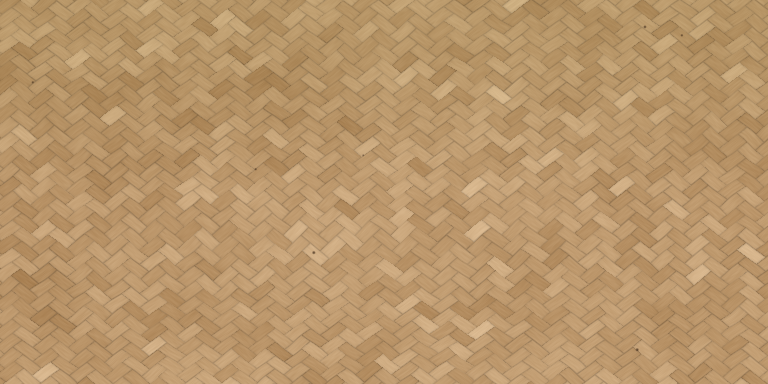
A Shadertoy shader for this texture:

```glsl
// Woven bamboo matting: a two-over, two-under twill whose strips form level zigzags.
// The canvas is turned onto a diagonal lattice, split into 2:1 bricks by a mod-4 rule,
// then each brick gets its own tone, fibre grain, thin seams and a little wear.

const float ZIGZAGS_ACROSS = 21.0;
const float ROWS_DOWN = 27.0;
const float WOBBLE = 0.18;          // unevenness of the weave, in strip widths
const float SEAM_WIDTH = 0.03;      // half width, in strip widths
const float SEAM_DEPTH = 0.19;
const float END_SHADE = 0.06;       // shadow where a strip dives under
const float STRIP_VARIATION = 0.30;
const float BRICK_VARIATION = 0.30;
const float GRAIN = 0.20;
const float STAIN_VARIATION = 0.27;
const float PALE_CHANCE = 0.08;
const float SPECK_CHANCE = 0.08;
const vec2 SPECK_GRID = vec2(16.0, 8.0);
const vec3 DARK_CANE = vec3(0.625, 0.465, 0.285);
const vec3 PALE_CANE = vec3(0.845, 0.715, 0.555);
const vec3 AGED_TINT = vec3(0.965, 0.975, 0.93);
const vec3 SPECK_COLOR = vec3(0.25, 0.17, 0.10);

float hash(vec2 p) {
    return fract(sin(dot(p, vec2(127.1, 311.7))) * 43758.5453);
}

float noise(vec2 p) {
    vec2 i = floor(p), f = fract(p);
    f = f * f * (3.0 - 2.0 * f);
    return mix(mix(hash(i), hash(i + vec2(1, 0)), f.x),
               mix(hash(i + vec2(0, 1)), hash(i + vec2(1, 1)), f.x), f.y);
}

// Finds the brick at g: position along and across it, and the id of its start and strip.
void findBrick(vec2 g, out vec2 local, out vec2 id) {
    vec2 cell = floor(g);
    float phase = mod(cell.x - cell.y, 4.0);
    if (phase < 2.0) {
        id = vec2(cell.x - phase, cell.y);
        local = g - id;
    } else {
        id = vec2(cell.y - (3.0 - phase), cell.x);
        local = g.yx - id;
        id.y += 200.0;              // keeps the two strip directions apart
    }
}

// Tone of the cane: 0 is dark, 1 is pale.
float caneTone(vec2 local, vec2 id) {
    float along = id.x + local.x;
    float strip = noise(vec2(along * 0.13, id.y * 7.0)) - 0.5;
    float brick = hash(id + 3.7) - 0.5;
    float pale = step(1.0 - PALE_CHANCE, hash(id + 17.3));
    float fibre = noise(vec2(along * 1.1, (local.y + id.y * 3.0) * 7.0)) - 0.5;
    float fineFibre = noise(vec2(along * 2.3, (local.y + id.y * 5.0) * 15.0)) - 0.5;
    return 0.54 + STRIP_VARIATION * strip + BRICK_VARIATION * brick
         + 0.22 * pale + GRAIN * (fibre * 0.7 + fineFibre * 0.4);
}

// Darkening from side seams, strip ends and the shadow beside them.
float seamShade(vec2 local, vec2 id, float pixel) {
    float side = min(local.y, 1.0 - local.y);
    float end = min(local.x, 2.0 - local.x);
    float sideLine = 1.0 - smoothstep(SEAM_WIDTH - pixel * 0.5, SEAM_WIDTH + pixel, side);
    float endLine = 1.0 - smoothstep(SEAM_WIDTH - pixel * 0.5, SEAM_WIDTH + pixel, end);
    float strength = mix(0.2, 1.0, hash(id + floor(local.y * 2.0) + 8.1));
    float line = max(sideLine, endLine * 0.8) * strength;
    return (1.0 - SEAM_DEPTH * line) * (1.0 - END_SHADE * exp(-end * 8.0));
}

// Coverage of sparse dark pinholes.
float specks(vec2 uv, float pixel) {
    vec2 cell = floor(uv * SPECK_GRID);
    vec2 center = 0.2 + 0.6 * vec2(hash(cell + 5.1), hash(cell + 9.4));
    float radius = mix(0.012, 0.030, hash(cell + 2.6));
    float d = length(fract(uv * SPECK_GRID) - center);
    float present = step(hash(cell + 31.2), SPECK_CHANCE);
    return present * (1.0 - smoothstep(radius - pixel, radius + pixel, d));
}

void mainImage(out vec4 fragColor, in vec2 fragCoord) {
    vec2 uv = fragCoord / iResolution.xy;

    // Diagonal lattice: one zigzag is (2,-2), one row is (1,1).
    vec2 p = uv * vec2(ZIGZAGS_ACROSS, ROWS_DOWN);
    vec2 g = vec2(p.y + 2.0 * p.x, p.y - 2.0 * p.x);
    g += WOBBLE * (vec2(noise(g * 0.6), noise(g * 0.6 + 40.0)) - 0.5);
    g += 0.8 * (vec2(noise(uv * 4.0), noise(uv * 4.0 + 20.0)) - 0.5);
    float pixel = 1.4 * ROWS_DOWN / iResolution.y;

    vec2 local, id;
    findBrick(g, local, id);

    // Cane colour with broad stains.
    float stain = 0.6 * noise(uv * vec2(7.0, 4.0) + 11.0)
                + 0.4 * noise(uv * vec2(15.0, 8.0) + 3.0) - 0.5;
    float tone = caneTone(local, id) + STAIN_VARIATION * stain;
    vec3 color = mix(DARK_CANE, PALE_CANE, clamp(tone, -0.1, 1.1));
    color *= seamShade(local, id, pixel);

    // Duller, greener cane toward the top, and pinholes.
    color *= mix(vec3(1.01), AGED_TINT, smoothstep(0.4, 1.0, uv.y));
    float speck = specks(uv, SPECK_GRID.y / iResolution.y);
    color = mix(color, SPECK_COLOR, 0.7 * speck);

    fragColor = vec4(color, 1.0);
}
```
